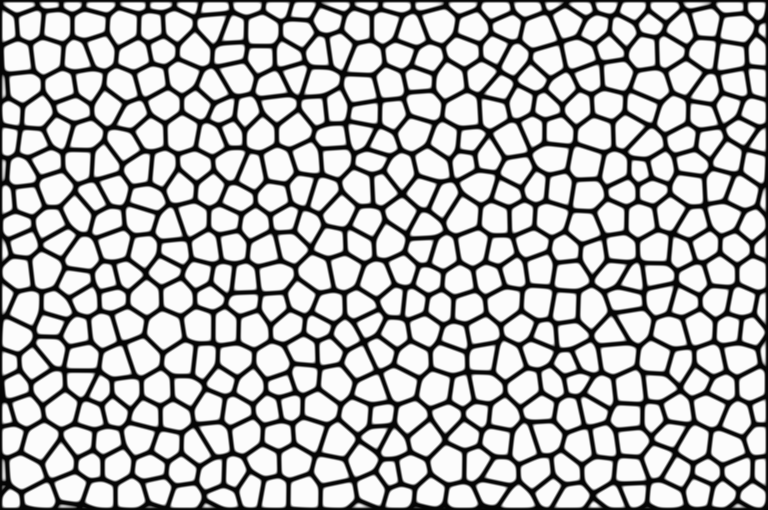
Give the GLSL for this pattern, as a Shadertoy shader.

```glsl
// Rounded white cells parted by black seams, like a giraffe or leaf-tissue net.
// Voronoi cells of a jittered, staggered grid; a smooth minimum of the distances
// to all cell walls and to the canvas frame rounds the corners.

const float ROW_HEIGHT = 0.93;

vec2 hash2(vec2 p) {
    vec2 q = vec2(dot(p, vec2(127.1, 311.7)), dot(p, vec2(269.5, 183.3)));
    return fract(sin(q) * 43758.5453);
}

// Seed point of a grid cell: odd rows shift by half a cell
vec2 seedPoint(vec2 id) {
    vec2 jitter = (hash2(id) - 0.5) * 0.64;
    vec2 seed = id + 0.5 + jitter;
    seed.x += 0.5 * mod(id.y, 2.0);
    return seed * vec2(1.0, ROW_HEIGHT);
}

// Rounded distance from p to the nearest wall of its cell or of the frame
float wallDistance(vec2 p, vec2 size) {
    vec2 home = floor(p / vec2(1.0, ROW_HEIGHT));

    // Find the nearest seed
    vec2 nearId = home;
    vec2 toNear = vec2(0.0);
    float best = 1e5;
    for (int j = -2; j <= 2; j++)
    for (int i = -2; i <= 2; i++) {
        vec2 id = home + vec2(i, j);
        vec2 r = seedPoint(id) - p;
        if (dot(r, r) < best) {
            best = dot(r, r);
            toNear = r;
            nearId = id;
        }
    }

    // Blend the distances to the bisectors with all neighbours
    float sharpness = 25.0;
    float sum = 0.0;
    for (int j = -2; j <= 2; j++)
    for (int i = -2; i <= 2; i++) {
        if (i == 0 && j == 0) continue;
        vec2 r = seedPoint(nearId + vec2(i, j)) - p;
        float d = dot(0.5 * (toNear + r), normalize(r - toNear));
        sum += exp(-sharpness * d);
    }

    // The frame acts as one more wall on each side
    vec2 lower = exp(-sharpness * p);
    vec2 upper = exp(-sharpness * (size - p));
    sum += lower.x + lower.y + upper.x + upper.y;
    return -log(sum) / sharpness;
}

void mainImage(out vec4 fragColor, in vec2 fragCoord) {
    // About 17 cells per canvas height
    float scale = 17.2 / iResolution.y;
    float d = wallDistance(fragCoord * scale, iResolution.xy * scale);

    // Soft-edged seam
    float softness = max(0.05, 0.7 * scale);
    float fill = smoothstep(0.075 - softness, 0.075 + softness, d);
    vec3 seamColor = vec3(0.02);
    vec3 cellColor = vec3(0.99);
    fragColor = vec4(mix(seamColor, cellColor, fill), 1.0);
}
```
